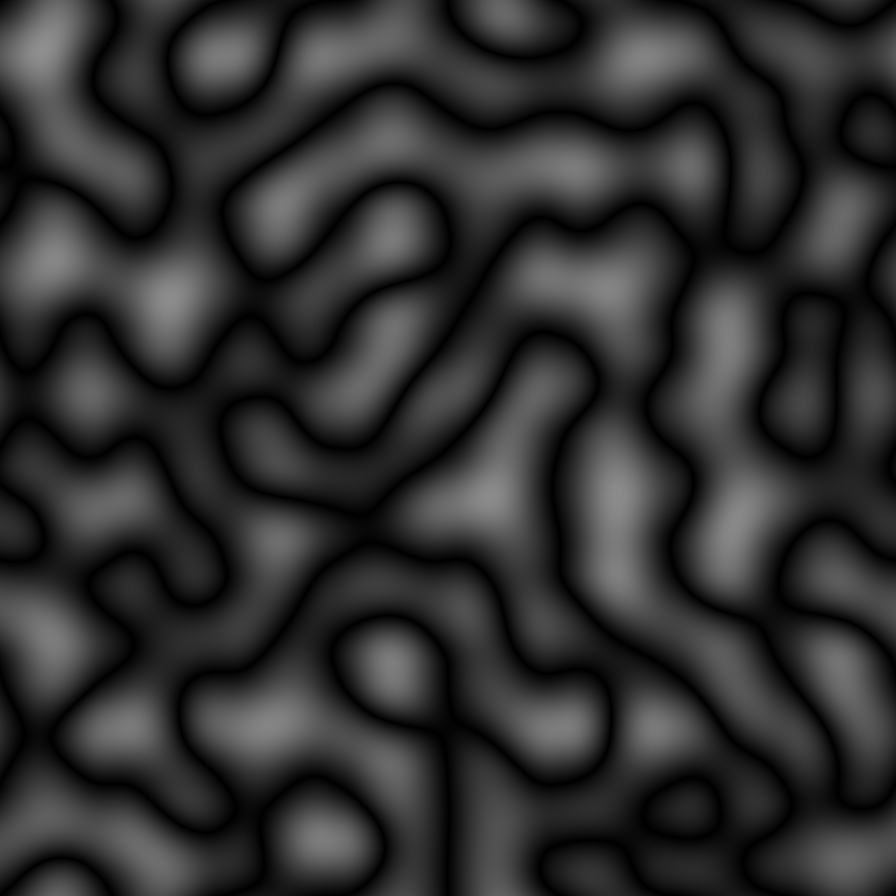
Write a Shadertoy shader that draws this texture.

```glsl
// Unit gradient for a lattice point, wrapped to the tile
vec2 latticeGradient(ivec2 cell, int period) {
    uvec2 c = uvec2((cell + period) % period);
    uint h = c.x * 1597334677u ^ (c.y + 17u) * 3812015801u;
    h = (h ^ (h >> 15)) * 2246822519u;
    h = (h ^ (h >> 13)) * 3266489917u;
    h ^= h >> 16;
    float angle = 6.28319 * float(h & 65535u) / 65536.0;
    return vec2(cos(angle), sin(angle));
}

// Contribution of one cell corner
float cornerRamp(ivec2 cell, ivec2 corner, vec2 local, int period) {
    return dot(latticeGradient(cell + corner, period), local - vec2(corner));
}

// Periodic gradient noise with quintic blending
float gradientNoise(vec2 p, int period) {
    ivec2 cell = ivec2(floor(p));
    vec2 local = fract(p);
    vec2 blend = local * local * local * (local * (local * 6.0 - 15.0) + 10.0);
    float bottom = mix(cornerRamp(cell, ivec2(0, 0), local, period),
                       cornerRamp(cell, ivec2(1, 0), local, period), blend.x);
    float top = mix(cornerRamp(cell, ivec2(0, 1), local, period),
                    cornerRamp(cell, ivec2(1, 1), local, period), blend.x);
    return mix(bottom, top, blend.y);
}

void mainImage(out vec4 fragColor, in vec2 fragCoord) {
    vec2 uv = fragCoord / iResolution.xy;

    // Folding the noise at zero turns its sign changes into dark creases
    float brightness = abs(gradientNoise(uv * 8.0, 8));
    fragColor = vec4(vec3(brightness), 1.0);
}
```
